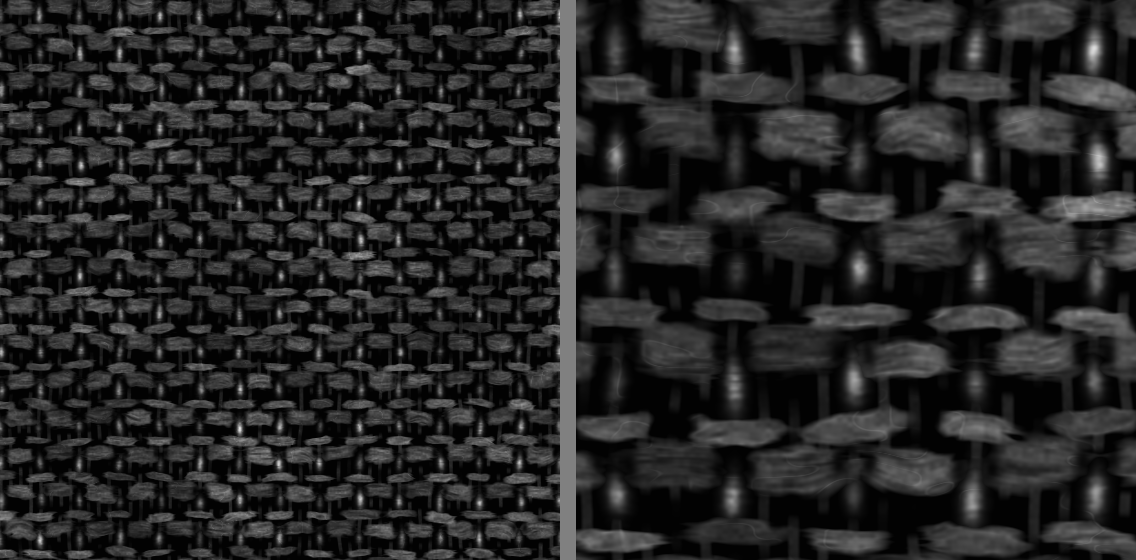
Left, the full canvas; right, a detail of the centre.
Write a WebGL 2 fragment shader that draws this texture.

```glsl
#version 300 es
precision highp float;
// Coarse black basket weave: 14 by 15 cells of fuzzy grey weft pads and bright knots.
// Each cell holds a wide pad, a thin pad and a knot with hashed size, tilt and shade;
// stretched noise frays them into fibres above faint vertical warp threads.
uniform vec2 u_resolution;
out vec4 fragColor;

const vec2 CELLS = vec2(14.0, 15.0);

float hash(vec2 p) {
    vec3 q = fract(p.xyx * vec3(0.1031, 0.1030, 0.0973));
    q += dot(q, q.yzx + 33.33);
    return fract((q.x + q.y) * q.z);
}

float noise(vec2 p) {
    vec2 i = floor(p), f = fract(p);
    f = f * f * (3.0 - 2.0 * f);
    return mix(mix(hash(i), hash(i + vec2(1, 0)), f.x),
               mix(hash(i + vec2(0, 1)), hash(i + vec2(1, 1)), f.x), f.y);
}

// Soft superellipse with a frayed rim
float pad(vec2 q, vec2 halfSize, float fray) {
    vec2 a = abs(q) / halfSize;
    float e = pow(dot(a * a, a) + 1e-5, 1.0 / 3.0);
    return 1.0 - smoothstep(0.72, 1.16, e + fray);
}

void main() {
    vec2 uv = gl_FragCoord.xy / u_resolution;
    // Cell coordinates, downward, with knots on whole numbers
    vec2 p = vec2(uv.x, 1.0 - uv.y) * CELLS - vec2(0.0, 0.43);
    vec2 w = p + 0.09 * (vec2(noise(p * 1.3 + 20.0), noise(p * 1.7 + 50.0)) - 0.5);

    // Fibres: long thin strands on a gently wavy flow
    vec2 flow = vec2(p.x, p.y + 0.22 * noise(p * vec2(2.0, 2.6) + 80.0));
    float coarse = noise(flow * vec2(3.0, 13.0) + 110.0);
    float fine = noise(flow * vec2(6.5, 25.0) + 140.0);
    float fibre = 0.55 * coarse + 0.45 * fine;
    float fray = 0.55 * (fibre - 0.5) + 0.25 * (noise(p * 7.0 + 170.0) - 0.5);

    // Dim warp threads broken into dots
    float thread = smoothstep(-0.1, 0.9, cos(6.28318 * 4.0 * w.x));
    float dots = smoothstep(0.3, 0.85, noise(vec2(floor(w.x * 4.0 + 0.5) * 3.7, w.y * 5.5) + 200.0));
    float shade = 0.008 + 0.13 * thread * dots;

    // Pads and knots from the surrounding cells
    float knots = 0.0;
    vec2 home = floor(p);
    for (int j = -1; j <= 1; j++) {
        for (int i = -1; i <= 1; i++) {
            vec2 cell = home + vec2(i, j);
            float a = hash(cell + 31.0), b = hash(cell + 67.0);
            float c = hash(cell + 93.0), d = hash(cell + 127.0);
            vec2 q = w - cell;

            vec2 wide = q - vec2(0.5 + 0.08 * (a - 0.5), 0.74 + 0.1 * (b - 0.5));
            wide.y -= 0.3 * (c - 0.45) * wide.x;
            float m = pad(wide, vec2(0.37 + 0.1 * d, 0.19 + 0.06 * a), fray);
            float tone = (0.2 + 0.12 * b) * (0.45 + 1.05 * fibre);
            shade = mix(shade, tone, m);

            vec2 thin = q - vec2(0.08 * (c - 0.5), 0.38 + 0.1 * (d - 0.5));
            thin.y -= 0.25 * (a - 0.4) * thin.x;
            m = pad(thin, vec2(0.32 + 0.12 * b, 0.1 + 0.05 * c), fray);
            tone = (0.22 + 0.17 * d) * (0.5 + 0.95 * fibre);
            shade = mix(shade, tone, m);

            vec2 k = (q - vec2(0.03 * (d - 0.5), 0.06 * (a - 0.5))) / vec2(0.065, 0.12 + 0.08 * c);
            float glow = exp(-dot(k, k)) + 0.25 * exp(-dot(k, k) * 0.22);
            knots = max(knots, glow * (0.2 + 0.36 * b));
        }
    }
    shade = max(shade, knots * (0.75 + 0.4 * fine));

    // Dark hollows beside the warp, then stray hairs
    vec2 side = vec2(abs(fract(w.x + 0.5) - 0.5) - 0.13, fract(w.y) - 0.72);
    side /= vec2(0.075, 0.14);
    shade *= 1.0 - 0.75 * exp(-dot(side, side));
    float strand = abs(noise(flow * vec2(3.5, 8.0) + 240.0) - 0.5);
    float hair = (1.0 - smoothstep(0.0, 0.06, strand)) * smoothstep(0.5, 0.8, noise(p * 1.8 + 270.0));
    shade += 0.06 * hair * smoothstep(0.03, 0.2, shade);

    // Slow wear across the cloth and a fine grain
    shade *= 0.8 + 0.4 * noise(p * vec2(0.35, 0.6) + 300.0);
    shade *= 0.88 + 0.24 * noise(p * 22.0 + 330.0);
    shade = max(shade * 1.06 - 0.012, 0.008);
    fragColor = vec4(vec3(shade), 1.0);
}
```
